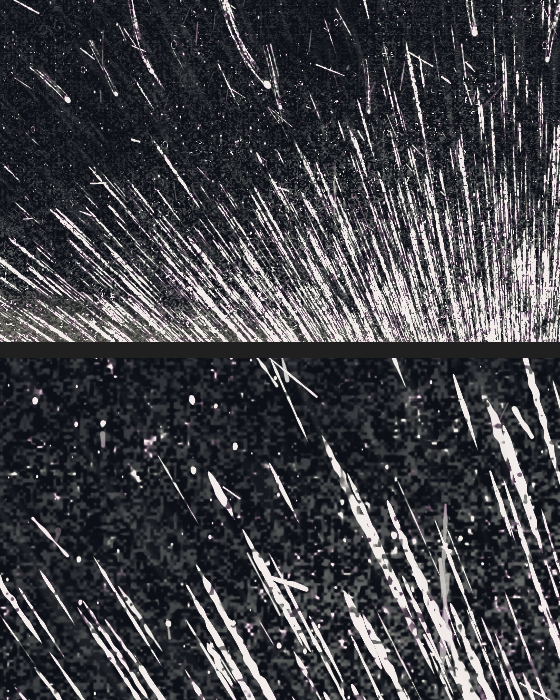
Top, the full canvas; bottom, a detail of the centre.
Reproduce this texture procedurally as a WebGL 1 fragment shader.

```glsl
precision highp float;
uniform vec2 u_resolution;

#define FOCUS vec2(1.55, -0.95)
#define LAYERS 14
#define STRAYS 80
#define COMETS 8
#define STROKE_WIDTH 0.0092
#define GRAIN 0.8
#define INK vec3(0.05, 0.06, 0.09)
#define ASH vec3(0.42, 0.43, 0.42)
#define STONE vec3(0.59, 0.59, 0.56)
#define MAUVE vec3(0.62, 0.47, 0.59)
#define CHALK vec3(0.95, 0.93, 0.92)

float hash(vec2 p) {
  return fract(sin(dot(p, vec2(127.1, 311.7))) * 43758.5453);
}

vec2 hash2(vec2 p) {
  return vec2(hash(p), hash(p + 19.7));
}

float noise(vec2 p) {
  vec2 i = floor(p), f = fract(p);
  f = f * f * (3.0 - 2.0 * f);
  return mix(mix(hash(i), hash(i + vec2(1.0, 0.0)), f.x),
             mix(hash(i + vec2(0.0, 1.0)), hash(i + 1.0), f.x), f.y);
}

mat2 rotation(float a) {
  return mat2(cos(a), -sin(a), sin(a), cos(a));
}

// Antialiased fill of a shape from its signed distance
float fill(float d, float soft) {
  return smoothstep(soft, -soft, d);
}

// Share of strokes: thick along the bottom, rising to the right
float density(vec2 p) {
  float fall = clamp(1.0 - p.y / (0.5 + 0.22 * p.x), 0.0, 1.0);
  return 0.045 + 1.1 * pow(fall, 1.5) * mix(0.45, 1.0, clamp(p.x / 1.3, 0.0, 1.0));
}

// One layer of ragged strokes in polar cells around the focus
float splinters(vec2 p, float seed, vec2 cell, float width, float px) {
  vec2 d = p - FOCUS;
  float r = length(d);
  vec2 q = vec2(atan(d.x, d.y), r) / cell + vec2(seed * 0.37, 0.0);
  float shift = hash(vec2(floor(q.x), seed)) * 7.0;
  q.y += shift;
  vec2 id = floor(q), f = fract(q) - 0.5;
  vec2 key = id + seed * 17.3;
  vec2 a = hash2(key), b = hash2(key + 5.1);

  float mid = (id.x + 0.5 - seed * 0.37) * cell.x;
  vec2 center = FOCUS + (id.y + 0.5 - shift) * cell.y * vec2(sin(mid), cos(mid));
  float present = step(hash(key + 9.4), density(center));

  float along = f.y / mix(0.15, 0.47, b.x);
  float across = abs(f.x - (a.x - 0.5) * 0.4 - f.y * (a.y - 0.5) * 0.3) * cell.x * r;
  float taper = sqrt(max(1.0 - along * along, 0.0)) * (0.8 + 0.2 * along);
  float rough = 0.45 + 0.8 * noise(vec2(r * 110.0, b.y * 90.0 + f.x * 6.0));
  float w = width * mix(0.28, 1.0, b.y * b.y) * taper * rough;
  float chipped = 0.4 + 0.6 * smoothstep(0.12, 0.4, noise(p * 190.0 + seed));
  return present * fill(across - w, px) * clamp(w / px * 1.7, 0.0, 1.0)
       * chipped * mix(0.75, 1.25, a.y);
}

// Short scratches in loose directions over the dark part
float strays(vec2 p, float aspect, float px) {
  float sum = 0.0;
  for (int i = 0; i < STRAYS; i++) {
    vec2 key = vec2(float(i), 3.7);
    vec2 a = hash2(key), b = hash2(key + 41.0);
    vec2 c = vec2(a.x * aspect, mix(0.3, 1.0, a.y));
    vec2 axis = FOCUS - c;
    vec2 q = rotation(atan(axis.y, axis.x) + (b.x - 0.5) * 1.8) * (p - c);
    float size = mix(0.005, 0.055, b.y * b.y);
    q.x -= clamp(q.x, -size, size);
    float w = mix(0.0008, 0.0028, hash(key + 7.0)) * (0.5 + noise(p * 120.0));
    sum = max(sum, fill(length(q) - w, px) * mix(0.4, 1.1, b.x));
  }
  return sum;
}

// Frosted bent trails with a bright drop at the end, and small hollow drops
float comets(vec2 p, float aspect, float px) {
  float sum = 0.0;
  for (int i = 0; i < COMETS; i++) {
    vec2 key = vec2(float(i), 8.3);
    vec2 a = hash2(key), b = hash2(key + 23.0);
    vec2 head = vec2((float(i) + a.x) / float(COMETS) * aspect, mix(0.62, 0.92, a.y));
    vec2 axis = head - FOCUS;
    vec2 q = rotation(atan(axis.y, axis.x) + (b.x - 0.5) * 0.6) * (p - head);
    q.y += (b.y - 0.5) * 2.0 * q.x * q.x;
    float size = mix(0.09, 0.3, b.y);
    float w = mix(0.005, 0.011, b.x);
    float d = length(vec2(q.x - clamp(q.x, 0.0, size), q.y));
    float frost = 0.6 * noise(vec2(q.x * 28.0, q.y * 260.0) + key) + 0.4 * noise(p * 210.0);
    float rim = 0.35 * smoothstep(0.4, 1.0, d / w);
    float trail = fill(d - w * (0.75 + 0.4 * frost), px * 1.5) * (smoothstep(0.2, 0.95, frost) + rim);
    float drop = fill(length(q * vec2(0.7, 1.0)) - w * 0.9, px);
    vec2 ring = p - vec2(b.x * aspect, mix(0.5, 0.95, a.x));
    float hollow = abs(length(ring * vec2(1.6, 1.0)) - mix(0.007, 0.014, a.y)) - 0.0016;
    sum = max(sum, max(max(trail, drop), fill(hollow, px) * frost * 1.3));
  }
  return sum;
}

// Uneven flecks scattered in a jittered grid
float flecks(vec2 p, float px) {
  vec2 q = p * 46.0, id = floor(q);
  vec2 a = hash2(id + 2.2);
  float d = length((fract(q) - mix(vec2(0.2), vec2(0.8), a)) * vec2(1.0, 0.7)) / 46.0;
  float size = mix(0.0004, 0.0036, a.x * a.y) * (0.4 + noise(p * 230.0));
  return step(hash(id + 6.6), 0.22) * fill(d - size, px);
}

void main() {
  float px = 1.0 / u_resolution.y;
  vec2 p = gl_FragCoord.xy * px;
  float aspect = u_resolution.x * px;
  float dense = density(p);
  vec2 d = p - FOCUS;
  vec2 polar = vec2(atan(d.x, d.y), length(d));

  // Dark ground with fine grain and faint radial scuffs
  float fine = noise(p * 307.0);
  float mottle = fine * 0.6 + noise(p * 139.0 + 5.0) * 0.4;
  float patches = noise(p * 7.0 + 2.0) * 0.6 + noise(p * 23.0) * 0.4;
  float grain = smoothstep(0.36, 0.8, mottle) * (0.13 + 1.35 * sqrt(dense)) * (0.35 + 1.3 * patches);
  float scuff = smoothstep(0.55, 1.0, noise(polar * vec2(190.0, 9.0)));
  vec3 color = mix(INK, ASH, clamp(grain * GRAIN + scuff * 0.2, 0.0, 1.0));
  float haze = smoothstep(0.2, 0.03, p.y + 0.1 * p.x + 0.06 * (patches - 0.5));
  color = mix(color, STONE * vec3(0.82, 0.8, 0.74), haze * (0.3 + 0.5 * mottle));

  // Chalk marks, with crumbs drawn out along the strokes
  float mark = max(strays(p, aspect, px), comets(p, aspect, px));
  mark = max(mark, flecks(p, px));
  float shred = noise(polar * vec2(230.0, 95.0)) * 0.5 + fine * 0.3;
  float crumbs = shred + patches * 0.2 + 0.18 * sqrt(dense);
  mark = max(mark, smoothstep(0.74, 0.98, crumbs));
  for (int i = 0; i < LAYERS; i++) {
    float k = float(i) / float(LAYERS - 1);
    vec2 cell = mix(vec2(0.034, 0.34), vec2(0.016, 0.1), k);
    float width = STROKE_WIDTH * mix(1.0, 0.45, k);
    mark = max(mark, splinters(p, float(i) + 1.0, cell, width, px));
  }
  mark = clamp(mark, 0.0, 1.0);

  // Worn edges turn stone or mauve
  vec3 edge = mix(STONE, MAUVE, smoothstep(0.42, 0.58, noise(p * 38.0 + 11.0)));
  vec3 chalk = mix(edge, CHALK, smoothstep(0.4, 0.78, mark));
  gl_FragColor = vec4(mix(color, chalk, smoothstep(0.0, 0.8, mark)), 1.0);
}
```
